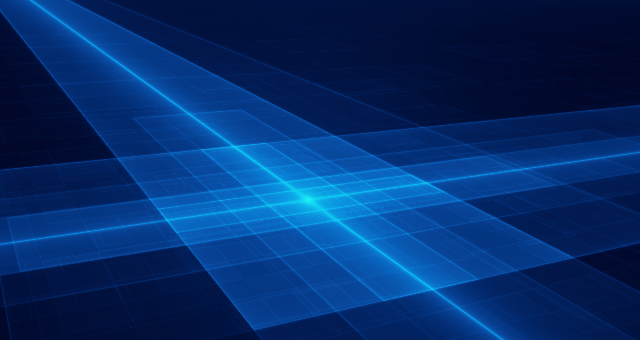
Reproduce this background procedurally as a Shadertoy shader.

```glsl
// Two crossing beams of blue light over a tilted plane of nested glass panels.

// Plane layout, in canvas heights from the lower left
const vec2 VANISH_A = vec2(-0.179, 1.194);   // where the steep lines meet
const vec2 VANISH_B = vec2(5.115, 1.017);    // where the shallow lines meet
const vec2 CROSSING = vec2(0.907, 0.412);
const vec2 PLANE_UNIT = vec2(0.090, 0.252);  // makes the main strips end at +-1

// Panels and tiles
const vec2 PANEL_A = vec2(0.30, 1.0);
const vec2 PANEL_B = vec2(1.0, 0.148);
const float PANEL_GROWTH = 1.9;
const float ENDLESS = 1000.0;
const float LINE_WIDTH = 0.0018;
const float TILE_SHARE = 0.36;

// Light
const float AMBIENT = 0.006;
const float HAZE = 0.062;
const vec3 DEEP_BLUE = vec3(0.003, 0.0, 0.095);
const vec3 CORE_TINT = vec3(0.07, 0.20, 0.03);

float cross2(vec2 a, vec2 b) { return a.x * b.y - a.y * b.x; }

float hash(vec2 p) {
    vec3 q = fract(vec3(p.xyx) * 0.1031);
    q += dot(q, q.yzx + 33.33);
    return fract((q.x + q.y) * q.z);
}

// Perspective: lines through each vanishing point become axis lines
vec2 toPlane(vec2 p) {
    float depth = cross2(p - VANISH_A, VANISH_B - VANISH_A);
    float u = cross2(CROSSING - VANISH_A, p - VANISH_A);
    float v = cross2(VANISH_B - CROSSING, p - CROSSING);
    return vec2(u, v) / depth / PLANE_UNIT;
}

float thinLine(float d) {
    return exp(-abs(d) / max(LINE_WIDTH, 0.5 / iResolution.y));
}

// Glass rectangle: x is the fill with a brighter rim, y is the outline
vec2 panel(vec2 q, vec2 halfSize, vec2 slope) {
    vec2 e = (abs(q) - halfSize) / slope;
    float d = max(e.x, e.y);
    float pixel = 0.7 / iResolution.y;
    float fill = smoothstep(pixel, -pixel, d);
    return vec2(fill * (0.8 + 0.6 * exp(min(d, 0.0) / 0.05)), thinLine(d));
}

// Scattered faint cells at several scales
float tiles(vec2 q, vec2 slope) {
    float sum = 0.0;
    float size = 0.7;
    for (int i = 0; i < 4; i++) {
        vec2 density = size * vec2(1.0, 1.3);
        vec2 g = q * density + 0.37 * float(i);
        vec2 f = fract(g);
        vec2 cellSpan = 1.0 / (slope * density);
        vec2 e = min(f, 1.0 - f) * cellSpan;
        float chance = hash(floor(g) + 17.0 * float(i) + 50.0);
        float visible = smoothstep(0.008, 0.04, min(cellSpan.x, cellSpan.y));
        float shade = 0.22 * chance + thinLine(min(e.x, e.y)) * (0.3 + chance);
        sum += step(1.0 - TILE_SHARE, chance) * visible * shade;
        size *= PANEL_GROWTH;
    }
    return sum;
}

void mainImage(out vec4 fragColor, in vec2 fragCoord) {
    vec2 p = fragCoord / iResolution.y;
    vec2 q = toPlane(p);
    vec2 dx = dFdx(q), dy = dFdy(q);
    vec2 slope = sqrt(dx * dx + dy * dy) * iResolution.y;
    float radius = length(p - CROSSING);
    float nearness = exp(-radius * radius * 2.6);
    float light = AMBIENT + HAZE * nearness;

    // Endless strips, dimmer past the near edge and in the lower left
    float pastEdge = smoothstep(-1.02, -0.98, q.y);
    float lowerLeft = step(q.x, -1.0) * step(q.y, -0.29);
    vec2 stripA = panel(q, vec2(1.0, ENDLESS), slope) * mix(0.4, 1.0, pastEdge);
    vec2 stripB = panel(q, vec2(ENDLESS, 1.0), slope) * mix(1.0, 0.25, lowerLeft);
    vec2 outerA = panel(q, vec2(2.0, ENDLESS), slope);
    vec2 innerB = panel(q, vec2(ENDLESS, 0.29), slope);
    light += dot(stripA, vec2(0.090, 0.17)) + dot(stripB, vec2(0.060, 0.12));
    light += dot(outerA, vec2(0.015, 0.08)) + dot(innerB, vec2(0.04, 0.06));

    // Nested panels along both beams
    float growth = 1.0;
    for (int k = 0; k < 3; k++) {
        vec2 glass = panel(q, PANEL_B * growth, slope);
        if (k < 2) glass += panel(q, PANEL_A * growth, slope);
        light += dot(glass, vec2(0.032, 0.07 + 0.11 * nearness)) / (1.0 + 0.4 * float(k));
        growth *= PANEL_GROWTH;
    }

    light += (0.016 + 0.09 * light) * tiles(q, slope);

    // Beams with tight cores and wide halos
    vec2 d = abs(q) / slope;
    light += 0.32 * thinLine(d.x * 0.6) + 0.15 * exp(-d.x / 0.04) + 0.075 * exp(-d.x / 0.13);
    light += 0.27 * thinLine(d.y * 0.7) + 0.10 * exp(-d.y / 0.04);
    light += 0.06 * exp(-radius / 0.09);

    // Blue ramp, turning cyan at the crossing
    light = min(light, 0.78);
    float blue = 0.88 * (1.0 - exp(-2.6 * light - 2.0 * light * light));
    vec3 color = DEEP_BLUE + vec3(0.035 * light, light, blue);
    color.r += 0.02 * smoothstep(0.15, 0.3, light);
    color += CORE_TINT * exp(-radius / 0.016);
    fragColor = vec4(clamp(color, 0.0, 1.0), 1.0);
}
```
